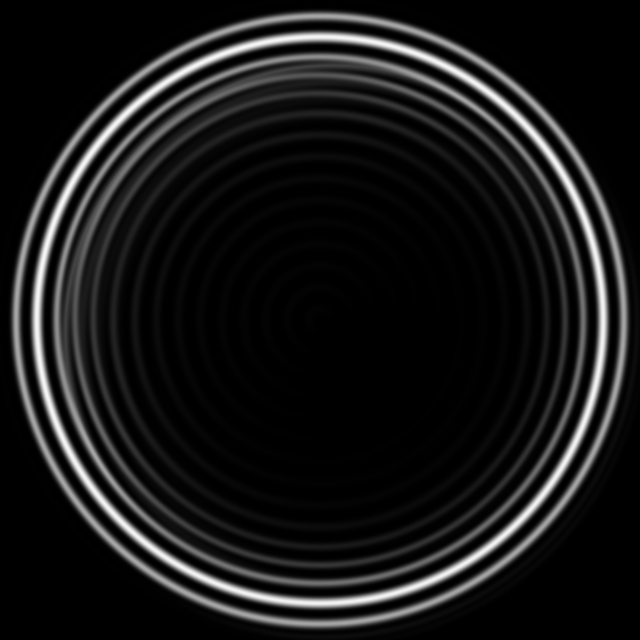
Reproduce this background procedurally as a WebGL 2 fragment shader.

```glsl
#version 300 es
precision highp float;
// Concentric silver ripples glowing around a dark disc, with a faint off-centre echo.
uniform vec2 u_resolution;
out vec4 outColor;

const float TAU = 6.2831853;
const float CREST = 0.4425; // radius of the brightest ring

// Soft ring that falls off at different rates on its two sides.
float skewedFalloff(float d, float inner, float outer) {
    return exp(-max(-d, 0.0) / inner - max(d, 0.0) / outer);
}

// Evenly spaced ripples, squeezed together near the rim.
float ripples(float r, float side) {
    float squeeze = 0.017 * smoothstep(0.323, CREST, r);
    float phase = (r - 0.017 + squeeze) / 0.034;
    float sharpness = 1.3 + min(abs(r - CREST) * 30.0, 1.0);
    float wave = pow(0.5 + 0.5 * cos(TAU * phase), sharpness);

    float d = r - CREST;
    float inside = exp(min(d, 0.0) / mix(0.037, 0.056, side));
    float outside = exp(-pow(max(d, 0.0) / 0.0414, 4.0));
    return wave * (0.96 * inside * outside + 0.012 * side * outside);
}

// Shifted echo that fills the inner side of the rim.
float echo(float r, float q, float side) {
    float d = q - 0.418;
    float wave = 0.5 + 0.5 * cos(TAU * d / 0.0275);
    float veil = wave * skewedFalloff(d, 0.03, 0.012);
    return 0.27 * veil * mix(0.25, 1.0, side) * (1.0 - smoothstep(0.406, 0.419, r));
}

// Faint arcs just beyond the rim, opposite the echo.
float outerArcs(float r, float q, float side) {
    float d = (q - 0.474) / 0.011;
    float arcs = 0.6 + 0.4 * cos(TAU * r / 0.016);
    return 0.05 * arcs * exp(-d * d) * (1.0 - side) * smoothstep(0.465, 0.48, r);
}

void main() {
    vec2 p = (gl_FragCoord.xy - 0.5 * u_resolution) / min(u_resolution.x, u_resolution.y);
    float r = length(p);
    float q = length(p - vec2(0.02, -0.02));

    // One towards the upper left, zero towards the lower right.
    float side = smoothstep(-1.0, 1.0, dot(p, vec2(-0.7071, 0.7071)) / max(r, 0.0001));

    float light = ripples(r, side) + echo(r, q, side) + outerArcs(r, q, side);
    outColor = vec4(vec3(min(light, 1.0)), 1.0);
}
```
